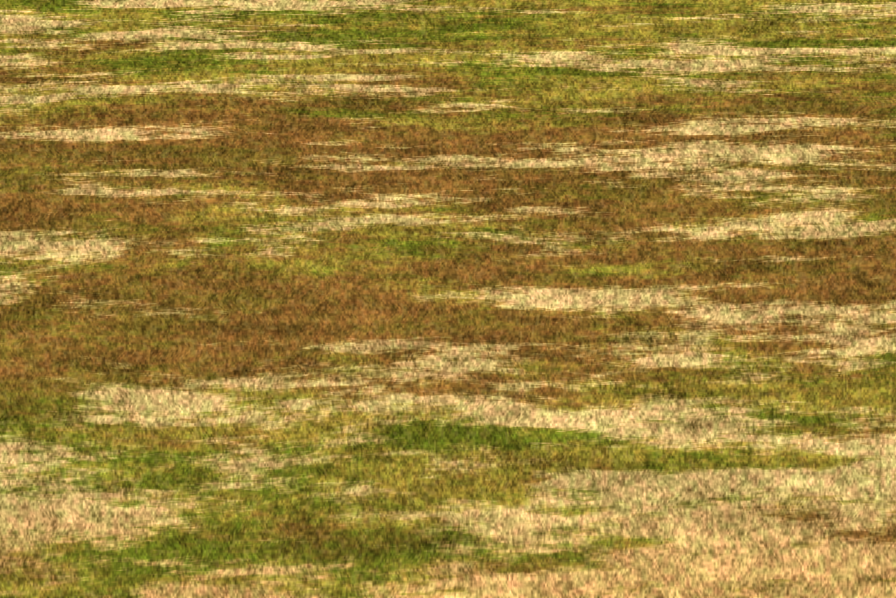
This texture is drawn by a Shadertoy shader. Its source:

```glsl
// A dry meadow seen at a low angle: ragged patches of olive, green, rust and straw
// are stretched along the ground by perspective-scaled fractal noise,
// then covered with thin level streaks and fine, short upright blades.

const vec3 OLIVE = vec3(0.58, 0.51, 0.18);
const vec3 GREEN = vec3(0.40, 0.42, 0.11);
const vec3 RUST  = vec3(0.50, 0.355, 0.155);
const vec3 STRAW = vec3(0.82, 0.695, 0.43);
const vec3 AMBER = vec3(0.84, 0.66, 0.39);
const float HORIZON = 1.9;

float hash(vec2 p) {
    vec3 q = fract(vec3(p.xyx) * 0.1031);
    q += dot(q, q.yzx + 33.33);
    return fract((q.x + q.y) * q.z);
}

float noise(vec2 p) {
    vec2 cell = floor(p);
    vec2 f = fract(p);
    f = f * f * (3.0 - 2.0 * f);
    float low  = mix(hash(cell), hash(cell + vec2(1.0, 0.0)), f.x);
    float high = mix(hash(cell + vec2(0.0, 1.0)), hash(cell + vec2(1.0)), f.x);
    return mix(low, high, f.y);
}

// Fractal noise with strong fine octaves, averaging one half
float fbm(vec2 p) {
    float sum = 0.0;
    float total = 0.0;
    float amplitude = 1.0;
    for (int i = 0; i < 6; i++) {
        sum += amplitude * noise(p);
        total += amplitude;
        p = mat2(2.1, 0.05, -0.05, 1.9) * p + vec2(17.3, 9.1);
        amplitude *= 0.70;
    }
    return sum / total;
}

// Soft horizontal belt around a height
float belt(float y, float center, float halfWidth) {
    float d = (y - center) / halfWidth;
    return exp(-d * d);
}

// Patch cover from a height bias and a noise value centred on one half
float cover(float bias, float n, float strength) {
    return smoothstep(0.2, 0.85, bias + (n - 0.5) * strength);
}

vec3 groundColor(vec2 pos, vec2 ground) {
    float y = pos.y + 0.05 * (noise(pos * vec2(2.5, 5.0)) - 0.5);

    float rustBias = 0.80 * belt(y, 0.47, 0.13) + 0.74 * belt(y, 0.76, 0.09)
                   + 0.40 * belt(y, 0.64, 0.07) + 0.34 * belt(y, 0.10, 0.05) + 0.12;
    float strawBias = 0.74 * belt(y, 0.00, 0.08) + 0.38 * belt(y, 0.25, 0.14)
                    + 0.26 * belt(y, 0.61, 0.04) + 0.22 * belt(y, 0.92, 0.10) + 0.14;

    float rust  = cover(rustBias, fbm(ground + 3.7), 2.3);
    float straw = cover(strawBias, fbm(ground * vec2(0.95, 1.35) + 51.2), 3.6);
    float green = smoothstep(0.43, 0.66, fbm(ground * vec2(1.2, 1.3) + 87.5));

    vec3 color = mix(OLIVE, GREEN, green);
    color = mix(color, RUST, rust * (0.95 - 0.3 * green));
    vec3 dry = mix(AMBER, STRAW, smoothstep(0.0, 0.22, y));
    return mix(color, dry, straw * 0.95);
}

void mainImage(out vec4 fragColor, in vec2 fragCoord) {
    vec2 pos = fragCoord / iResolution.y;
    float depth = 1.0 / (HORIZON - pos.y);

    // Ground plane, bent slightly so the streaks wander and rise to the right
    float wander = 0.5 * noise(vec2(pos.x * 3.0, depth * 12.0));
    vec2 ground = vec2(pos.x * (2.4 + 1.2 * pos.y), depth * 38.0 - 0.35 * pos.x + wander);
    vec3 color = groundColor(pos, ground);

    // Grass rows grow denser with distance
    float row = pos.y * (125.0 + 45.0 * pos.y);
    float column = pos.x * 215.0 + 1.2 * noise(vec2(pos.x * 30.0, row * 0.3));

    // Swells, level streaks, tufts, blades and fine stems, each averaging zero
    float swell  = fbm(ground * vec2(2.2, 2.0) + 23.0) - 0.5;
    float streak = noise(vec2(pos.x * 24.0, row * 0.5) + 11.0) - 0.5;
    float tuft   = noise(vec2(column * 0.36, row * 0.5) + 31.0) - 0.5;
    float blade  = noise(vec2(column, row) + 57.0) - 0.5;
    float stem   = noise(vec2(column * 1.55, row * 1.5) + 73.0) - 0.5;
    float shade  = 0.55 * swell + 0.20 * streak + 0.22 * tuft + 0.36 * blade + 0.38 * stem;
    color *= 1.0 + shade * vec3(0.98, 1.0, 1.22);

    // Pale stems and slight colour shifts between neighbouring tufts
    float pale = noise(vec2(column * 0.8, row * 0.9) + 140.0);
    color = mix(color, STRAW, 0.20 * smoothstep(0.5, 1.0, pale));
    float hue = noise(vec2(column * 0.5, row * 0.7) + 190.0) - 0.5;
    color *= 1.0 + hue * vec3(0.10, -0.06, 0.06);

    fragColor = vec4(clamp(color, 0.0, 1.0), 1.0);
}
```
